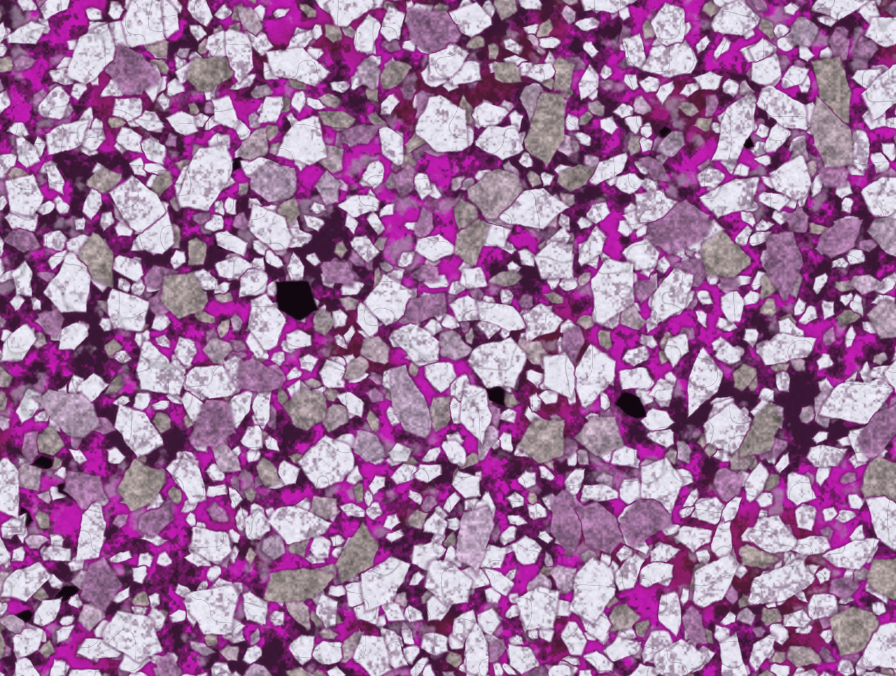
Give the GLSL for this texture, as a WebGL 1 fragment shader.

```glsl
precision highp float;
// Thin section of sandstone: angular pale grains in a mottled magenta and plum matrix.
uniform vec2 u_resolution;

#define WHITE vec3(0.89, 0.88, 0.93)
#define LILAC vec3(0.66, 0.57, 0.67)
#define BROWN vec3(0.58, 0.53, 0.53)
#define DARK vec3(0.23, 0.09, 0.21)
#define PLUM vec3(0.43, 0.11, 0.38)
#define MAGENTA vec3(0.73, 0.11, 0.67)
#define RUST vec3(0.40, 0.12, 0.20)
#define GRAIN_SIZE 0.086
#define FILL 0.64
#define WHITE_SHARE 0.66
#define EDGE 0.0022
#define ROUGHNESS 0.007

const float TAU = 6.28319;

// Sine-free hashes and value noise
float hash(vec2 p) {
  vec3 q = fract(p.xyx * 0.1031);
  q += dot(q, q.yzx + 33.33);
  return fract((q.x + q.y) * q.z);
}

vec2 hash2(vec2 p) {
  return vec2(hash(p + 17.3), hash(p.yx + 71.9));
}

float noise(vec2 p) {
  vec2 i = floor(p), f = fract(p);
  f = f * f * (3.0 - 2.0 * f);
  return mix(mix(hash(i), hash(i + vec2(1, 0)), f.x),
             mix(hash(i + vec2(0, 1)), hash(i + vec2(1, 1)), f.x), f.y);
}

float fbm(vec2 p) {
  float sum = 0.0, amp = 0.53;
  for (int i = 0; i < 4; i++) {
    sum += amp * noise(p);
    p = mat2(1.6, 1.2, -1.2, 1.6) * p + 9.7;
    amp *= 0.5;
  }
  return sum;
}

// Signed distance to one elongated, irregular five-sided grain, in cell units
float grainShape(vec2 q, vec2 id) {
  float turn = TAU * hash(id + 3.1);
  float stretch = mix(1.0, 1.45, hash(id + 5.7));
  float radius = mix(0.30, 0.43, hash(id + 8.2));
  float c = cos(turn), s = sin(turn);
  q = mat2(c, -s, s, c) * q * vec2(1.0 / stretch, stretch);
  float d = length(q) - 1.25 * radius;
  for (int k = 0; k < 5; k++) {
    vec2 r = hash2(id + float(k) * 13.7);
    float a = TAU * (float(k) + 0.6 * (r.x - 0.5)) / 5.0;
    d = max(d, dot(q, vec2(cos(a), sin(a))) - radius * mix(0.75, 1.12, r.y));
  }
  return d;
}

// Nearest scattered grain: distance, gap to the next grain, two random traits
vec4 scatterGrains(vec2 p, float size, float fill, float seed) {
  vec2 g = p / size + seed, cell = floor(g), best = vec2(0.0);
  float d1 = 1.0, d2 = 1.0;
  for (int y = -1; y <= 1; y++) {
    for (int x = -1; x <= 1; x++) {
      vec2 id = cell + vec2(x, y);
      if (hash(id + 41.0) < fill) {
        float d = grainShape(g - id - 0.5 - 0.7 * (hash2(id) - 0.5), id);
        d2 = min(d2, max(d, d1));
        if (d < d1) { d1 = d; best = id; }
      }
    }
  }
  return vec4(d1 * size, (d2 - d1) * size, hash2(best + 90.0));
}

// Clear, cracked quartz; cloudy lilac or brown grains; rare opaque ones
vec3 grainColor(vec2 p, vec2 trait, float grit) {
  float cloud = fbm(p * 38.0 + trait * 20.0);
  float crack = 1.0 - smoothstep(0.0, 0.035, abs(noise(p * 30.0 + trait * 50.0) - 0.5));
  vec3 clear = mix(LILAC, WHITE, smoothstep(0.24, 0.52, 0.5 * (cloud + grit)));
  clear *= 1.0 - 0.16 * crack;
  vec3 cloudy = mix(LILAC, BROWN, smoothstep(0.3, 0.8, trait.y));
  cloudy = mix(cloudy, mix(PLUM, LILAC, 0.6), 0.8 * step(trait.y, 0.3));
  cloudy *= 0.5 + 0.55 * cloud + 0.5 * grit;
  vec3 color = mix(clear, cloudy, step(WHITE_SHARE, trait.x));
  return mix(color, DARK * 0.3, step(0.988, trait.x));
}

// Dark to magenta cement with rusty patches and pale fine debris
vec3 matrixColor(vec2 p, float grit) {
  float broad = fbm(p * 8.0), fine = fbm(p * 42.0 + 5.0);
  float tone = 0.5 + 1.3 * (broad - 0.5) + 1.5 * (fine - 0.5) + 0.5 * (grit - 0.5);
  vec3 color = mix(DARK, PLUM, smoothstep(0.25, 0.53, tone));
  color = mix(color, MAGENTA, smoothstep(0.53, 0.76, tone));
  color = mix(color, RUST, 0.6 * smoothstep(0.6, 0.75, fbm(p * 6.0 + 31.0)));
  return mix(color, LILAC, 0.75 * smoothstep(0.56, 0.76, fbm(p * 33.0 + 63.0)));
}

void main() {
  vec2 p = gl_FragCoord.xy / u_resolution.y;
  float grit = 0.55 * noise(p * 150.0) + 0.45 * noise(p * 290.0 + 4.0);
  vec2 rough = vec2(fbm(p * 50.0), fbm(p * 50.0 + 27.0)) - 0.5;
  vec3 color = matrixColor(p, grit);

  // Three grain sizes, the smallest underneath
  for (int i = 0; i < 3; i++) {
    float size = GRAIN_SIZE * pow(0.58, float(2 - i));
    vec4 grain = scatterGrains(p + ROUGHNESS * rough, size, FILL, 19.37 * float(i + 1));
    float rim = 1.0 - smoothstep(0.0, 0.007, grain.x);
    color = mix(color, mix(DARK, PLUM, grit), 0.45 * rim);
    float seam = smoothstep(0.0, 0.005, grain.y);
    vec3 body = mix(PLUM, grainColor(p, grain.zw, grit), mix(0.35, 1.0, seam));
    color = mix(color, body, 1.0 - smoothstep(-EDGE, EDGE, grain.x));
  }
  gl_FragColor = vec4(color * (0.92 + 0.16 * grit), 1.0);
}
```
